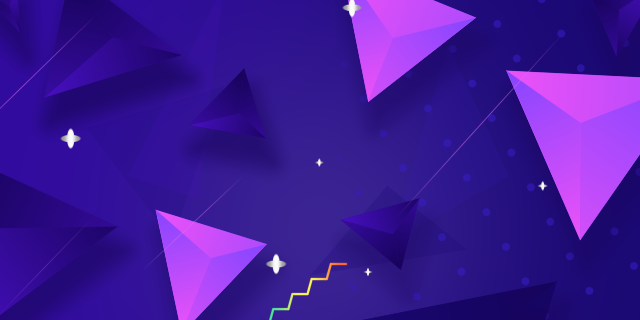
Reproduce this background procedurally as a WebGL 2 fragment shader.

```glsl
#version 300 es
precision highp float;
// Glossy three-sided pyramids floating over a deep violet backdrop with dots, sparkles and a zigzag.
uniform vec2 u_resolution;
out vec4 outColor;

// Backdrop colours
const vec3 LEFT = vec3(0.19, 0.04, 0.62);
const vec3 RIGHT = vec3(0.10, 0.03, 0.45);
const vec3 HAZE = vec3(0.24, 0.15, 0.58);
const vec3 SHADOW = vec3(0.10, 0.02, 0.37);
const vec3 DOT = vec3(0.21, 0.11, 0.76);
// Pyramid colours
const vec3 PINK = vec3(0.93, 0.32, 0.97);
const vec3 VIOLET = vec3(0.52, 0.27, 1.0);
const vec3 NIGHT = vec3(0.08, 0.01, 0.34);
const vec3 INDIGO = vec3(0.28, 0.06, 0.76);
const vec3 LINE = vec3(0.85, 0.45, 0.95);
// Layout, in units of the canvas height
const mat2 DOT_GRID = mat2(0.139, 0.078, 0.061, -0.108);
const vec2 DOT_ORIGIN = vec2(1.198, 0.583);
const float DOT_RADIUS = 0.0122;
const vec2 SHADOW_SHIFT = vec2(0.02, -0.075);
const float SHADOW_BLUR = 0.075;
const vec2 STEP_START = vec2(0.841, -0.013);
const vec2 STEP_RISE = vec2(0.013, 0.047);
const vec2 STEP_TREAD = vec2(0.047, 0.0);

float coverage(float d) {
    float w = 0.75 / u_resolution.y;
    return 1.0 - smoothstep(-w, w, d);
}

float cross2(vec2 a, vec2 b) { return a.x * b.y - a.y * b.x; }

float segment(vec2 p, vec2 a, vec2 b) {
    vec2 e = b - a;
    return length(p - a - e * clamp(dot(p - a, e) / dot(e, e), 0.0, 1.0));
}

float triangle(vec2 p, vec2 a, vec2 b, vec2 c) {
    float s = sign(cross2(b - a, c - a));
    float inside = min(s * cross2(b - a, p - a), min(s * cross2(c - b, p - b), s * cross2(a - c, p - c)));
    float d = min(segment(p, a, b), min(segment(p, b, c), segment(p, c, a)));
    return inside > 0.0 ? -d : d;
}

// One face, shaded from corner a to corner b
void face(inout vec3 col, vec2 p, vec2 a, vec2 b, vec2 apex, vec3 from, vec3 to) {
    float t = clamp(dot(p - a, b - a) / dot(b - a, b - a), 0.0, 1.0);
    col = mix(col, mix(from, to, t), coverage(triangle(p, a, b, apex)));
}

// Soft shadow, body, then three faces meeting at the apex
void pyramid(inout vec3 col, vec2 p, vec2 a, vec2 b, vec2 c, vec2 apex, vec3 dark, vec3 lit, float shade) {
    float fall = triangle(p - SHADOW_SHIFT, a, b, c);
    col = mix(col, SHADOW, shade * (1.0 - smoothstep(-0.4 * SHADOW_BLUR, SHADOW_BLUR, fall)));
    col = mix(col, mix(dark, lit, 0.5), coverage(triangle(p, a, b, c)));
    face(col, p, a, b, apex, dark, mix(dark, lit, 0.6));
    face(col, p, b, c, apex, mix(lit, dark, 0.85), lit);
    face(col, p, c, a, apex, mix(dark, lit, 0.7), dark);
}

void brightPyramid(inout vec3 col, vec2 p, vec2 a, vec2 b, vec2 c, vec2 apex) {
    pyramid(col, p, a, b, c, apex, PINK, VIOLET, 0.45);
    face(col, p, b, c, apex, VIOLET, mix(VIOLET, PINK, 0.75));
    face(col, p, c, a, apex, PINK, VIOLET);
}

void panel(inout vec3 col, vec2 p, vec2 a, vec2 b, vec2 c, vec3 tint, float amount) {
    col = mix(col, tint, amount * coverage(triangle(p, a, b, c)));
}

void glint(inout vec3 col, vec2 p, vec2 a, vec2 b, float strength) {
    float t = clamp(dot(p - a, b - a) / dot(b - a, b - a), 0.0, 1.0);
    col = mix(col, LINE, strength * sin(3.1416 * t) * coverage(segment(p, a, b) - 0.0012));
}

// Silver star made of two crossed petals
void sparkle(inout vec3 col, vec2 p, vec2 center, float r) {
    vec2 q = (p - center) / r;
    float d = min(length(q * vec2(1.0, 2.6)), length(q * vec2(2.6, 1.0))) - 1.0;
    float silver = mix(0.98, 0.62, smoothstep(0.1, 0.8, abs(q.x)));
    col = mix(col, vec3(silver), coverage(d * r * 0.5));
}

void main() {
    vec2 p = gl_FragCoord.xy / u_resolution.y;

    // Backdrop: sideways gradient, central haze and faint panels
    vec3 col = mix(LEFT, RIGHT, smoothstep(0.15, 1.9, p.x));
    vec2 q = (p - vec2(1.0, 0.28)) / vec2(0.55, 0.6);
    col = mix(col, HAZE, 0.9 * exp(-dot(q, q)));
    panel(col, p, vec2(1.59, 0.45), vec2(1.22, 0.24), vec2(1.40, 0.86), DOT, 0.12);
    panel(col, p, vec2(0.27, 0.60), vec2(0.70, 0.73), vec2(0.54, 0.25), RIGHT, 0.16);
    panel(col, p, vec2(0.70, 1.05), vec2(0.40, 0.45), vec2(0.62, 0.38), INDIGO, 0.16);
    panel(col, p, vec2(1.21, 0.42), vec2(1.46, 0.22), vec2(0.97, 0.14), RIGHT, 0.25);

    // Slanted lattice of dots on the right
    vec2 cell = fract(inverse(DOT_GRID) * (p - DOT_ORIGIN) + 0.5) - 0.5;
    float dots = coverage(length(DOT_GRID * cell) - DOT_RADIUS);
    col = mix(col, DOT, 0.6 * dots * smoothstep(1.0, 1.2, p.x));

    // Dark pyramids
    pyramid(col, p, vec2(0.221, 1.091), vec2(0.568, 0.828), vec2(0.138, 0.695), vec2(0.352, 0.883), NIGHT, INDIGO, 0.7);
    pyramid(col, p, vec2(0.763, 0.786), vec2(0.831, 0.568), vec2(0.591, 0.609), vec2(0.747, 0.646), NIGHT, INDIGO, 0.6);
    pyramid(col, p, vec2(1.253, 0.156), vec2(1.310, 0.380), vec2(1.065, 0.313), vec2(1.227, 0.268), NIGHT, INDIGO, 0.35);
    pyramid(col, p, vec2(-0.156, 0.531), vec2(0.367, 0.292), vec2(-0.104, -0.063), vec2(-0.013, 0.286), NIGHT, INDIGO, 0.6);
    pyramid(col, p, vec2(1.84, 1.03), vec2(1.927, 0.823), vec2(2.06, 1.05), vec2(1.935, 0.97), NIGHT, INDIGO, 0.5);
    pyramid(col, p, vec2(1.667, -0.12), vec2(1.74, 0.12), vec2(1.042, -0.018), vec2(1.563, -0.016), NIGHT, RIGHT, 0.5);
    pyramid(col, p, vec2(-0.06, 1.03), vec2(0.065, 0.896), vec2(0.05, 1.06), vec2(0.03, 0.98), NIGHT, INDIGO, 0.6);

    // Bright pyramids
    brightPyramid(col, p, vec2(1.065, 1.117), vec2(1.487, 0.945), vec2(1.151, 0.682), vec2(1.227, 0.880));
    brightPyramid(col, p, vec2(1.583, 0.779), vec2(2.161, 0.750), vec2(1.813, 0.250), vec2(1.815, 0.615));
    brightPyramid(col, p, vec2(0.487, 0.344), vec2(0.833, 0.237), vec2(0.568, -0.042), vec2(0.659, 0.193));

    // Thin diagonal glints
    glint(col, p, vec2(-0.15, 0.515), vec2(0.30, 0.953), 0.6);
    glint(col, p, vec2(1.237, 0.318), vec2(1.76, 0.896), 0.6);
    glint(col, p, vec2(0.44, 0.15), vec2(0.76, 0.45), 0.5);
    glint(col, p, vec2(0.0, 0.02), vec2(0.29, 0.32), 0.25);

    // Zigzag staircase, green through yellow to orange
    float zigzag = 1.0;
    for (int i = 0; i < 4; i++) {
        vec2 foot = STEP_START + float(i) * (STEP_RISE + STEP_TREAD);
        vec2 knee = foot + STEP_RISE;
        zigzag = min(zigzag, min(segment(p, foot, knee), segment(p, knee, knee + STEP_TREAD)));
    }
    vec3 ribbon = mix(vec3(0.3, 0.9, 0.6), vec3(0.98, 0.95, 0.35), smoothstep(0.85, 0.94, p.x));
    ribbon = mix(ribbon, vec3(1.0, 0.4, 0.2), smoothstep(0.97, 1.07, p.x));
    col = mix(col, ribbon, coverage(zigzag - 0.0036));

    // Sparkles: position and radius
    const vec3 STARS[6] = vec3[6](vec3(0.221, 0.567, 0.030), vec3(1.100, 0.976, 0.028), vec3(0.863, 0.175, 0.030),
        vec3(0.998, 0.492, 0.011), vec3(1.696, 0.419, 0.013), vec3(1.150, 0.150, 0.011));
    for (int i = 0; i < 6; i++) sparkle(col, p, STARS[i].xy, STARS[i].z);

    outColor = vec4(col, 1.0);
}
```
